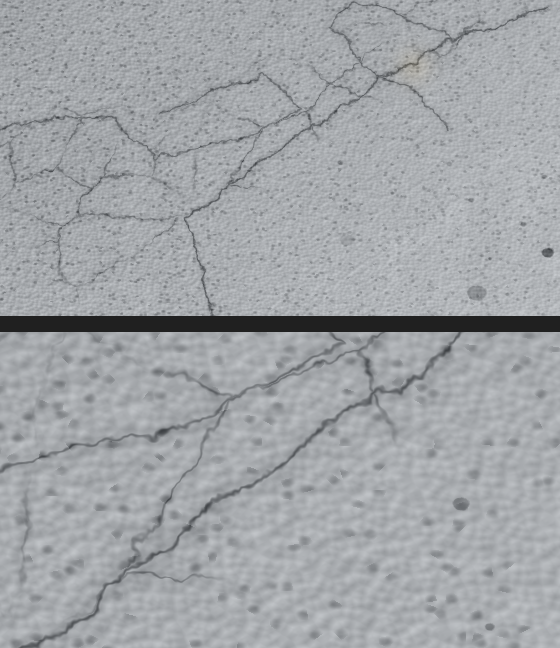
Top, the full canvas; bottom, a detail of the centre.
A Shadertoy shader for this texture:

```glsl
const vec3 ASPHALT = vec3(0.655, 0.668, 0.682);
const vec3 STAIN = vec3(0.04, 0.01, -0.05);
const int POINTS = 8;

vec2 hash2(vec2 p) {
    vec3 q = fract(p.xyx * vec3(0.1031, 0.1030, 0.0973));
    q += dot(q, q.yzx + 33.33);
    return fract((q.xx + q.yz) * q.zy);
}

float layeredSines(vec2 p) {
    float sum = 0.0, amp = 0.5;
    for (int i = 0; i < 5; i++) {
        sum += amp * sin(p.x + 1.3 * sin(0.9 * p.y)) * cos(p.y + 0.7 * sin(p.x));
        p = mat2(1.2, 1.6, -1.6, 1.2) * p + 3.1;
        amp *= 0.6;
    }
    return sum;
}

// xy: vector to the nearest feature point, zw: its cell
vec4 nearestCell(vec2 p) {
    vec2 base = floor(p);
    vec4 best = vec4(9.0);
    for (int y = -1; y <= 1; y++)
    for (int x = -1; x <= 1; x++) {
        vec2 cell = base + vec2(x, y);
        vec2 toPoint = cell + hash2(cell) - p;
        if (dot(toPoint, toPoint) < dot(best.xy, best.xy)) best = vec4(toPoint, cell);
    }
    return best;
}

float cellEdge(vec2 p) {
    vec4 near = nearestCell(p);
    float d = 9.0;
    for (int y = -2; y <= 2; y++)
    for (int x = -2; x <= 2; x++) {
        if (x == 0 && y == 0) continue;
        vec2 cell = near.zw + vec2(x, y);
        vec2 other = cell + hash2(cell) - p;
        d = min(d, dot(0.5 * (near.xy + other), normalize(other - near.xy)));
    }
    return d;
}

// Side-lit relief of packed stones
float relief(vec2 p, vec2 light) {
    return length(nearestCell(p + light).xy) - length(nearestCell(p - light).xy);
}

// Sparse small pits, one in some of the cells
float pits(vec2 p, float share) {
    vec4 near = nearestCell(p);
    float chosen = step(1.0 - share, hash2(near.zw + 71.0).x);
    return chosen * (1.0 - smoothstep(0.1, 0.6, length(near.xy)));
}

float pathDistance(vec2 p, vec2 path[POINTS]) {
    float d = 9.0;
    for (int i = 0; i < POINTS - 1; i++) {
        vec2 a = p - path[i], b = path[i + 1] - path[i];
        d = min(d, length(a - b * clamp(dot(a, b) / dot(b, b), 0.0, 1.0)));
    }
    return d;
}

float stroke(float d, float width, float pixel) {
    return 1.0 - smoothstep(0.0, max(width, 0.0) + pixel, d);
}

float spot(vec2 p, vec2 center, float radius, float pixel) {
    vec2 q = p - center;
    float d = length(q * vec2(0.85, 1.1)) + 0.15 * radius * layeredSines(q * 1.6 / radius);
    return 1.0 - smoothstep(radius - pixel, radius + pixel, d);
}

void mainImage(out vec4 fragColor, in vec2 fragCoord) {
    vec2 p = fragCoord / iResolution.y;
    float pixel = 1.0 / iResolution.y;

    // Broad light and mottling
    float tone = 0.026 * (p.x - 0.85) - 0.03 * (p.y - 0.5);
    tone += 0.014 * layeredSines(p * 6.0) + 0.014 * layeredSines(p * 31.0 + 9.0);

    // Stone grain, rougher toward the left
    float rough = mix(1.15, 0.85, clamp(p.x / 1.7, 0.0, 1.0));
    vec2 light = vec2(-0.2, 0.25);
    float grain = 0.085 * relief(p * vec2(80.0, 105.0), light)
                + 0.05 * relief(p * vec2(40.0, 56.0) + 17.0, light);
    grain -= 0.13 * pits(p * vec2(62.0, 84.0) + 5.0, 0.16) - 0.012;
    tone += rough * grain;

    // Long jagged cracks
    vec2 jag = vec2(layeredSines(p * 22.0), layeredSines(p * 22.0 + 40.0));
    vec2 q = p + 0.02 * jag;
    vec2 spine[POINTS] = vec2[](vec2(0.68, -0.02), vec2(0.62, 0.2), vec2(0.59, 0.3),
        vec2(0.8, 0.47), vec2(1.0, 0.61), vec2(1.2, 0.745), vec2(1.42, 0.87), vec2(1.72, 0.98));
    vec2 crest[POINTS] = vec2[](vec2(-0.03, 0.57), vec2(0.17, 0.635), vec2(0.36, 0.62),
        vec2(0.5, 0.5), vec2(0.8, 0.57), vec2(0.95, 0.65), vec2(0.83, 0.77), vec2(0.5, 0.64));
    vec2 fork[POINTS] = vec2[](vec2(1.41, 0.58), vec2(1.37, 0.65), vec2(1.3, 0.725),
        vec2(1.19, 0.745), vec2(1.04, 0.92), vec2(1.12, 1.0), vec2(1.28, 0.95), vec2(1.43, 0.87));
    float vary = layeredSines(p * 14.0 + 3.0);
    float width = 0.0026 + 0.002 * vary;
    float mainLine = pathDistance(q, spine);
    float sideLine = min(pathDistance(q, crest), pathDistance(q, fork));

    // Net of finer cracks inside a diagonal band
    float offAxis = abs(p.y - 0.24 - 0.46 * p.x) / mix(0.38, 0.1, clamp(p.x / 1.7, 0.0, 1.0));
    float band = 1.0 - smoothstep(0.65, 1.05, offAxis + 0.15 * vary);
    vec2 along = mat2(0.88, -0.47, 0.47, 0.88) * q;
    float net = cellEdge(along * vec2(4.2, 6.5) + 2.0) / 5.5;
    float netStrength = band * smoothstep(-0.5, 0.4, layeredSines(p * 8.0 + 20.0));

    float crack = max(0.25 * stroke(mainLine, width + 0.001, pixel),
                      0.2 * stroke(sideLine, width, pixel));
    crack = max(crack, 0.17 * netStrength * stroke(net, width, pixel));
    float grime = max(stroke(min(mainLine, sideLine), 0.02, pixel),
                      netStrength * stroke(net, 0.018, pixel));
    tone -= crack + 0.04 * grime + 0.008 * band;

    // Oil drops on the smooth side
    float oil = 0.32 * spot(p, vec2(1.734, 0.2), 0.016, pixel)
              + 0.15 * spot(p, vec2(1.51, 0.073), 0.026, pixel)
              + 0.07 * spot(p, vec2(1.1, 0.24), 0.02, pixel);
    for (int i = 0; i < 12; i++) {
        vec2 h = hash2(vec2(i, 13)), k = hash2(vec2(i, 29));
        vec2 center = vec2(0.95, 0.04) + h * vec2(0.8, 0.45);
        oil = max(oil, mix(0.1, 0.25, k.y) * spot(p, center, mix(0.004, 0.008, k.x), pixel));
    }
    tone -= oil;

    // Pale worn patches and one earthy stain
    float worn = smoothstep(0.9, 1.6, p.x) * (1.0 - smoothstep(0.1, 0.6, p.y));
    tone += 0.035 * worn * smoothstep(0.0, 0.6, layeredSines(p * 12.0 + 7.0));
    float earth = exp(-dot(p - vec2(1.31, 0.79), p - vec2(1.31, 0.79)) / 0.003);
    fragColor = vec4(ASPHALT + tone + 0.7 * STAIN * earth, 1.0);
}
```
